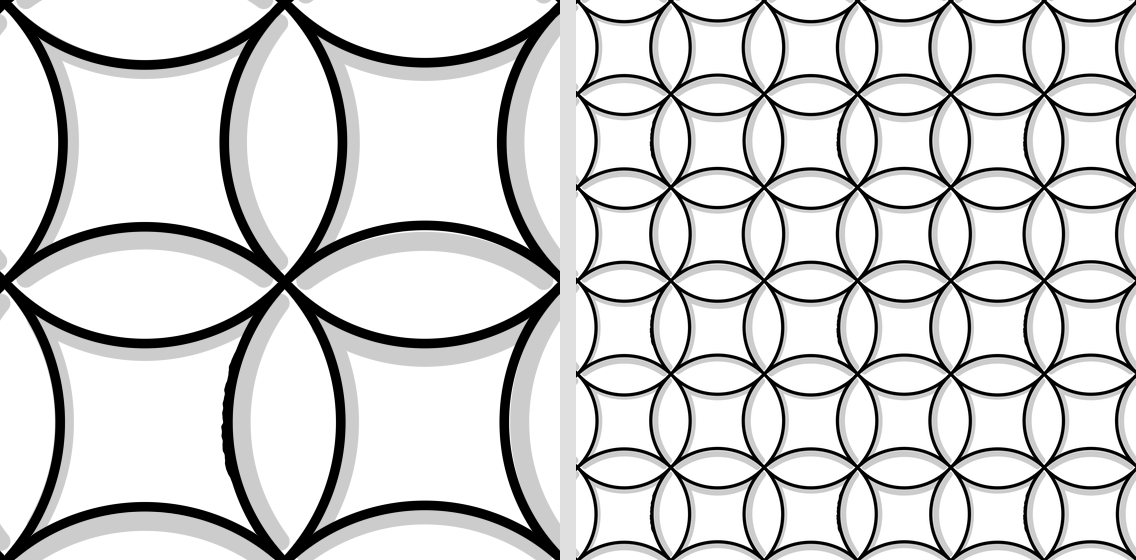
Left: one tile. Right: repeated 3 by 3.
Give the GLSL for this pattern, as a Shadertoy shader.

```glsl
// Overlapping-circle lattice: each square tile is framed by four inward arcs in black ink.
// Every arc drops a wide grey round-capped stroke, shifted down or right.
// Bend and shadow reach vary per tile over a wrapping 2 x 2 block.

const float REPEATS = 2.0;                    // tiles across and down
const vec2  NODE_OFFSET = vec2(0.017, -0.008); // crossing position, in tiles
const float INK_HALF = 0.0172;                // half widths, in tiles
const float SHADOW_HALF = 0.034;
const float TRIM_INNER = 0.13;                // shadow shortening at the arc ends
const float TRIM_OUTER = 0.075;
const float ROUGHNESS = 0.009;                // ragged edge on one worn arc
const vec3  PAPER = vec3(1.0);
const vec3  SHADOW = vec3(0.8);
const vec3  INK = vec3(0.0);

// Sides: bottom, top, left, right. Components: tiles NW, NE, SW, SE.
const vec4 BEND[4] = vec4[4](
    vec4(0.198, 0.203, 0.198, 0.203), vec4(0.224, 0.216, 0.219, 0.219),
    vec4(0.208, 0.206, 0.198, 0.200), vec4(0.216, 0.225, 0.203, 0.216));
const vec4 REACH[4] = vec4[4](
    vec4(0.081, 0.091, 0.086, 0.068), vec4(0.050, 0.065, 0.062, 0.083),
    vec4(0.057, 0.062, 0.049, 0.065), vec4(0.081, 0.081, 0.081, 0.089));

float hash(float n) { return fract(sin(n * 127.1) * 43758.5453); }

float noise(float x) {
    float i = floor(x), f = fract(x);
    return mix(hash(i), hash(i + 1.0), f * f * (3.0 - 2.0 * f));
}

// Distance to an arc about the origin, symmetric about +y, ending at x = +-halfSpan
float arcDistance(vec2 q, float radius, float halfSpan) {
    vec2 end = vec2(halfSpan, sqrt(radius * radius - halfSpan * halfSpan));
    q.x = abs(q.x);
    return end.y * q.x > end.x * q.y ? length(q - end) : abs(length(q) - radius);
}

// Side coordinates: x runs along the side, y points into the tile
vec2 sideSpace(vec2 c, int side) {
    if (side == 0) return vec2(c.x, 0.5 + c.y);
    if (side == 1) return vec2(c.x, 0.5 - c.y);
    if (side == 2) return vec2(c.y, 0.5 + c.x);
    return vec2(c.y, 0.5 - c.x);
}

// Signed distances of one tile: x = ink, y = shadow
vec2 tileDistance(vec2 c, int tile) {
    vec2 d = vec2(9.0);
    for (int side = 0; side < 4; side++) {
        float bend = BEND[side][tile];
        float radius = (0.25 + bend * bend) / (2.0 * bend);
        vec2 q = sideSpace(c, side) - vec2(0.0, bend - radius);

        // Ink line, with a ragged outer edge on the right arc of the SW tile
        float inkHalf = INK_HALF;
        if (side == 3 && tile == 2 && length(q) > radius) {
            float worn = smoothstep(0.24, 0.20, abs(q.x - 0.02));
            inkHalf += ROUGHNESS * worn * noise(q.x * 60.0);
        }
        d.x = min(d.x, arcDistance(q, radius, 0.5) - inkHalf);

        // Shadow falls into the tile from the top and left, outward otherwise
        bool inner = side == 1 || side == 2;
        float shift = REACH[side][tile] - SHADOW_HALF;
        q.y -= inner ? shift : -shift;
        float span = 0.5 - (inner ? TRIM_INNER : TRIM_OUTER);
        d.y = min(d.y, arcDistance(q, radius, span) - SHADOW_HALF);
    }
    return d;
}

void mainImage(out vec4 fragColor, in vec2 fragCoord) {
    vec2 p = fragCoord / iResolution.xy * REPEATS - NODE_OFFSET;
    vec2 cell = floor(p);

    // Strokes overhang their tile, so neighbours are gathered too
    vec2 d = vec2(9.0);
    for (int y = -1; y <= 1; y++) {
        for (int x = -1; x <= 1; x++) {
            vec2 id = cell + vec2(x, y);
            vec2 block = mod(id, 2.0);
            int tile = int(block.x) + 2 * (1 - int(block.y));
            d = min(d, tileDistance(p - id - 0.5, tile));
        }
    }

    // Layers, smoothed over about one pixel
    float edge = 0.7 * REPEATS / min(iResolution.x, iResolution.y);
    vec2 cover = smoothstep(edge, -edge, d);
    vec3 color = mix(PAPER, SHADOW, cover.y);
    color = mix(color, INK, cover.x);
    fragColor = vec4(color, 1.0);
}
```
